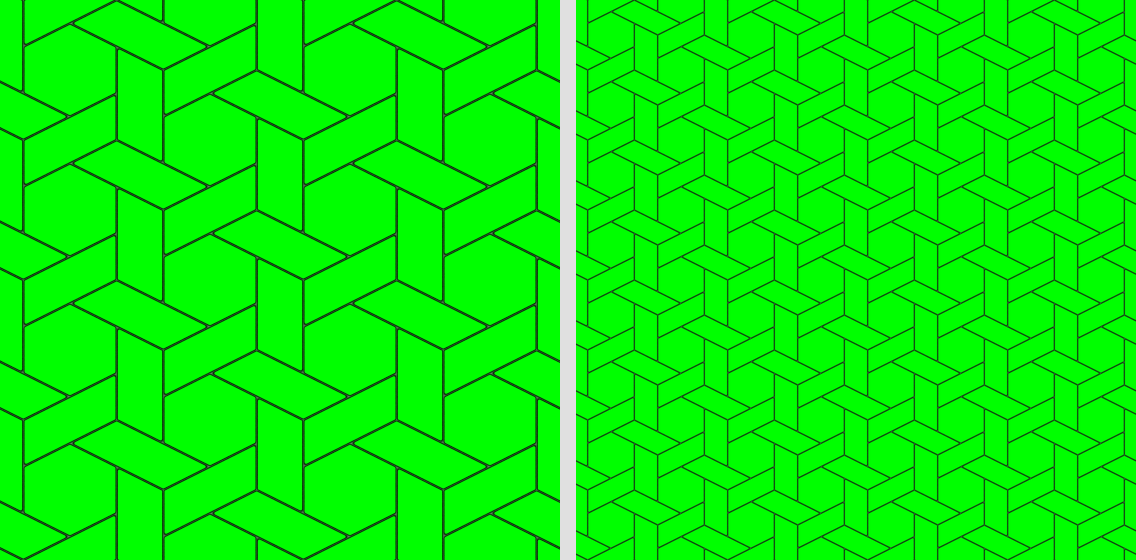
Left, the tile; right, the same tile 2 across and 2 down.
Reproduce this pattern procedurally as a three.js fragment shader.

```glsl
// Flat green tiling of hexagons ringed by pinwheels of three parallelograms.
// Each tile is a rounded distance field folded onto a staggered 2 by 4 lattice;
// dark grainy outlines border a thin grey joint that widens at the corners.
varying vec2 vUv;

// The canvas is 24 units wide; the lattice repeats every 12 by 6 units
// with a second copy shifted by half of both.
const vec2 PERIOD = vec2(12.0, 6.0);
const vec2 RISING = vec2(1.0, -2.0) / sqrt(5.0);  // normal of rising edges
const vec2 FALLING = vec2(1.0, 2.0) / sqrt(5.0);  // normal of falling edges
const vec2 UPRIGHT = vec2(1.0, 0.0);              // normal of vertical edges
const float GAP = 0.012;                          // half width of the joint

float hash(vec2 p) {
  return fract(sin(dot(p, vec2(12.9898, 78.233))) * 43758.5453);
}

vec2 fold(vec2 p) {
  return mod(p + 0.5 * PERIOD, PERIOD) - 0.5 * PERIOD;
}

// Parallelogram from two edge normals and half widths; sharp corners round more
float parallelogram(vec2 p, vec2 normalA, vec2 normalB, vec2 halfWidth) {
  vec2 side = vec2(dot(p, normalA), dot(p, normalB));
  float radius = side.x * side.y * dot(normalA, normalB) < 0.0 ? 0.15 : 0.06;
  vec2 d = abs(side) - halfWidth + GAP + radius;
  return length(max(d, 0.0)) + min(max(d.x, d.y), 0.0) - radius;
}

float hexagon(vec2 p) {
  float radius = 0.08;
  vec3 side = abs(vec3(p.x, dot(p, RISING), dot(p, FALLING)));
  vec3 d = side - vec3(2.0, vec2(4.0 / sqrt(5.0))) + GAP + radius;
  return length(max(d, 0.0)) + min(max(d.x, max(d.y, d.z)), 0.0) - radius;
}

// Signed distance to the closest tile, negative inside
float tiles(vec2 p) {
  float slant = 2.0 / sqrt(5.0);
  float d = 1e3;
  for (int i = 0; i < 2; i++) {
    vec2 q = p - vec2(7.0, 3.0) + float(i) * 0.5 * PERIOD;
    d = min(d, hexagon(fold(q + vec2(4.0, 0.0))));
    d = min(d, parallelogram(fold(q + vec2(1.0, 1.5)), UPRIGHT, FALLING, vec2(1.0, 2.0 * slant)));
    d = min(d, parallelogram(fold(q + vec2(1.0, -1.5)), RISING, FALLING, vec2(2.0 * slant, slant)));
    d = min(d, parallelogram(fold(q - vec2(2.0, 0.0)), UPRIGHT, RISING, vec2(2.0, slant)));
  }
  return d;
}

vec3 shade(vec2 uv) {
  float d = tiles(uv * 24.0);
  float grain = hash(mod(floor(uv * 768.0), 768.0));
  vec3 outline = vec3(0.02, 0.19, 0.02) * (0.7 + 0.6 * grain);
  vec3 joint = mix(vec3(0.22, 0.34, 0.22), vec3(0.5, 0.58, 0.5), smoothstep(0.01, 0.05, d));
  vec3 color = mix(vec3(0.0, 1.0, 0.0), outline, smoothstep(-0.05, -0.028, d));
  return mix(color, joint, smoothstep(-0.004, 0.004, d));
}

void main() {
  // Average a 4 by 4 grid of samples across the pixel
  vec2 pixel = fwidth(vUv);
  vec3 sum = vec3(0.0);
  for (int y = 0; y < 4; y++) {
    for (int x = 0; x < 4; x++) {
      sum += shade(vUv + pixel * (vec2(float(x), float(y)) - 1.5) / 4.0);
    }
  }
  gl_FragColor = vec4(sum / 16.0, 1.0);
}
```
